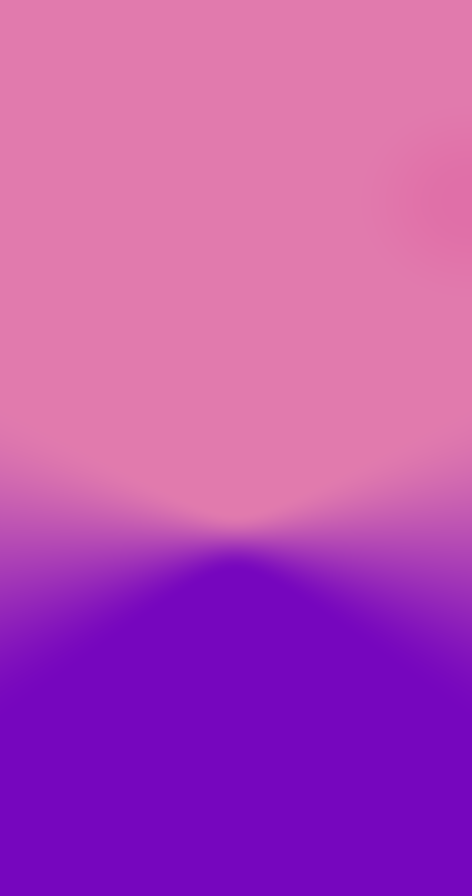
Write a Shadertoy shader that draws this background.

```glsl
// Soft pink sky over violet, blended through an hourglass-shaped haze.

const vec3 PINK = vec3(0.882, 0.480, 0.680);
const vec3 ROSE = vec3(0.880, 0.436, 0.658);
const vec3 VIOLET = vec3(0.463, 0.022, 0.745);

// Distance from the vertical axis, rounded off near the waist
float roundedDistance(float x, float radius) {
    return sqrt(x * x + radius * radius) - radius;
}

// 0 below the haze, 1 above it; the haze widens away from the waist
float hourglassBlend(vec2 p) {
    float spread = roundedDistance(p.x, 0.04);
    float lowerEdge = 0.362 - 0.77 * spread;
    float upperEdge = 0.427 + 0.57 * spread;
    return smoothstep(lowerEdge, upperEdge, p.y);
}

// Elliptical glow that fades from its centre to its rim
float softEllipse(vec2 p, vec2 center, vec2 radii) {
    return 1.0 - smoothstep(0.15, 1.0, length((p - center) / radii));
}

void mainImage(out vec4 fragColor, in vec2 fragCoord) {
    // Canvas height is one unit; x is zero on the central axis
    vec2 p = vec2(fragCoord.x - 0.5 * iResolution.x, fragCoord.y) / iResolution.y;
    float rightEdge = 0.5 * iResolution.x / iResolution.y;

    // Rose glow at the right border
    float glow = softEllipse(p, vec2(rightEdge, 0.775), vec2(0.145, 0.125));
    vec3 sky = mix(PINK, ROSE, glow);

    // Violet ground below the haze
    vec3 color = mix(VIOLET, sky, hourglassBlend(p));
    fragColor = vec4(color, 1.0);
}
```
